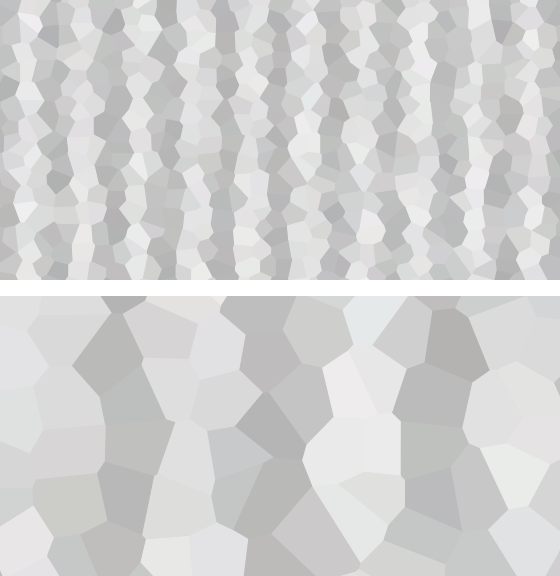
Top: the whole. Bottom: its middle third, enlarged.
This background is drawn by a WebGL 1 fragment shader. Its source:

```glsl
precision highp float;
// Pale grey crystal mosaic: flat irregular cells shaded by soft vertical stripes.

uniform vec2 u_resolution;

#define CELLS 15.5          // cells per canvas height
#define JITTER 0.92         // irregularity of the cell centres
#define STRIPE_PERIOD 0.2   // stripe spacing in canvas heights
#define STRIPE_DEPTH 0.097  // brightness swing of the stripes
#define GRAIN 0.056         // random brightness range per cell
#define TINT 0.012          // random hue range per cell
#define BASE_GREY 0.815
#define EDGE_SOFTNESS 0.6   // half width of the edge blend in pixels
#define TAU 6.2831853

vec3 hash3(vec2 p) {
  vec3 q = fract(p.xyx * vec3(0.1031, 0.1030, 0.0973));
  q += dot(q, q.yxz + 33.33);
  return fract((q.xxy + q.yzz) * q.zyx);
}

// Jittered centre of a grid cell, in cell units
vec2 cellCentre(vec2 id) {
  return id + 0.5 + JITTER * (hash3(id + 17.0).xy - 0.5);
}

// One flat colour per cell, from the stripe value at its centre
vec3 cellColour(vec2 id) {
  float x = cellCentre(id).x / CELLS;
  float stripe = -cos(TAU * x / STRIPE_PERIOD);
  vec3 hue = hash3(id + 71.0) - 0.5;
  float grain = hash3(id + 139.0).x - 0.5;
  return vec3(BASE_GREY + STRIPE_DEPTH * stripe + GRAIN * grain) + TINT * hue;
}

void main() {
  vec2 p = gl_FragCoord.xy / u_resolution.y * CELLS;
  vec2 base = floor(p);

  // Find the two closest cell centres
  float nearDist = 100.0;
  float nextDist = 100.0;
  vec2 nearId = base;
  vec2 nextId = base;
  for (int j = -2; j <= 2; j++) {
    for (int i = -2; i <= 2; i++) {
      vec2 id = base + vec2(float(i), float(j));
      vec2 offset = cellCentre(id) - p;
      float d = dot(offset, offset);
      if (d < nearDist) {
        nextDist = nearDist;
        nextId = nearId;
        nearDist = d;
        nearId = id;
      } else if (d < nextDist) {
        nextDist = d;
        nextId = id;
      }
    }
  }

  // Blend across the shared edge over about one pixel
  float span = distance(cellCentre(nearId), cellCentre(nextId));
  float edge = (nextDist - nearDist) / (2.0 * max(span, 0.001));
  float blend = EDGE_SOFTNESS * CELLS / u_resolution.y;
  float cover = smoothstep(-blend, blend, edge);
  gl_FragColor = vec4(mix(cellColour(nextId), cellColour(nearId), cover), 1.0);
}
```
